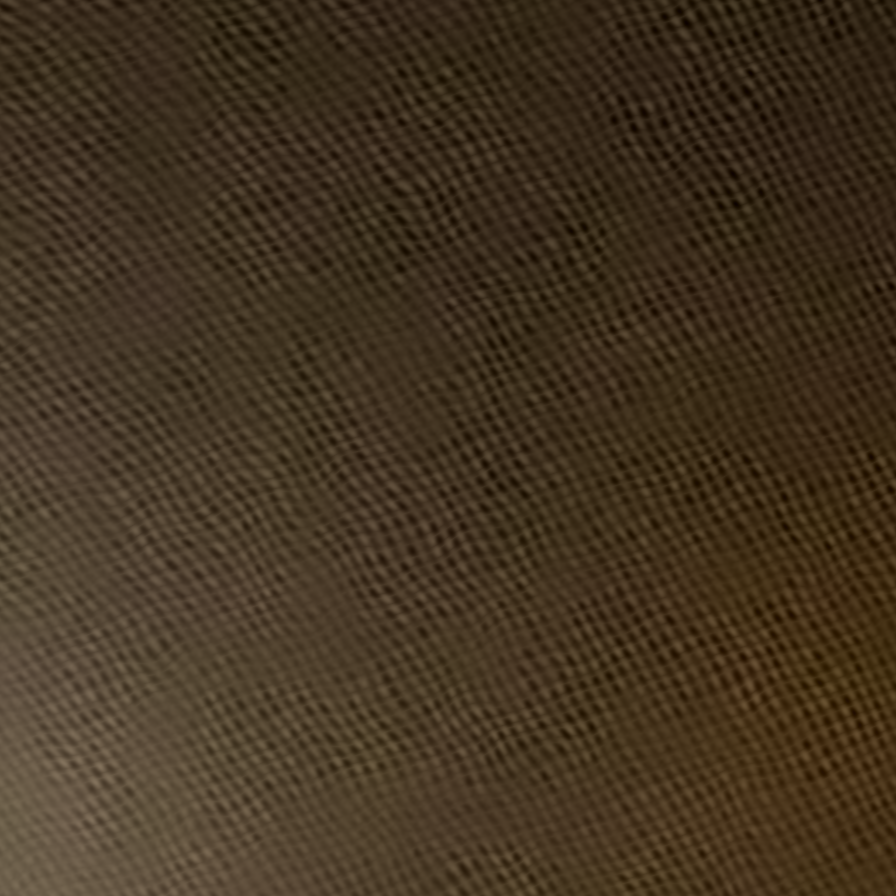
Reproduce this texture procedurally as a three.js fragment shader.

```glsl
// Dark brown twill cloth: steep diagonal wales split into small stitches.
// A bent two-axis lattice holds raised strands and dark gaps, each varied
// by hash; smooth noise adds wear, and broad gradients light the cloth.
varying vec2 vUv;

float hash(vec2 p) {
  vec3 q = fract(p.xyx * vec3(0.1031, 0.1030, 0.0973));
  q += dot(q, q.yzx + 33.33);
  return fract((q.x + q.y) * q.z);
}

float noise(vec2 p) {
  vec2 i = floor(p), f = fract(p);
  f = f * f * (3.0 - 2.0 * f);
  return mix(mix(hash(i), hash(i + vec2(1.0, 0.0)), f.x),
             mix(hash(i + vec2(0.0, 1.0)), hash(i + 1.0), f.x), f.y);
}

float fbm(vec2 p) {
  float sum = 0.0, amp = 0.5;
  for (int i = 0; i < 4; i++) {
    sum += amp * noise(p);
    p = p * 2.03 + 17.1;
    amp *= 0.5;
  }
  return sum;
}

// Lattice coordinates: x counts wales, y counts stitches along them.
vec2 weave(vec2 p) {
  float bend = 10.0 * (1.0 - p.x) * (1.0 - p.x) * p.y;
  vec2 q = vec2(58.0 * p.x + 34.0 * p.y + bend, 60.0 * p.y - 20.0 * p.x);
  vec2 wobble = vec2(noise(p * 19.0 + 3.0), noise(p * 23.0 + 40.0)) - 0.5;
  return q + wobble * vec2(0.55, 0.9) + 100.0;
}

// Soft bump in every cell, zero at the cell edge, with random strength.
float bump(vec2 q, float seed) {
  vec2 c = cos(3.14159 * (fract(q) - 0.5));
  return c.x * c.x * c.y * (0.45 + 1.1 * hash(floor(q) + seed));
}

// Broad light: pale lower left, dark top, amber lower right.
vec3 clothLight(vec2 p) {
  vec3 bottom = mix(vec3(0.35, 0.295, 0.225), vec3(0.265, 0.19, 0.095), p.x);
  vec3 top = mix(vec3(0.225, 0.175, 0.11), vec3(0.185, 0.135, 0.075), p.x);
  vec3 light = mix(bottom, top, smoothstep(-0.1, 1.0, p.y));
  float corner = length(p * vec2(1.0, 0.8));
  light += vec3(0.085, 0.085, 0.075) * exp(-corner * corner * 12.0);
  vec2 glow = (p - vec2(0.9, 0.28)) * vec2(1.0, 0.8);
  light += vec3(0.02, 0.006, -0.018) * exp(-dot(glow, glow) * 22.0);
  vec2 haze = p - vec2(0.08, 0.62);
  light += vec3(0.018, 0.016, 0.022) * exp(-dot(haze, haze) * 10.0);
  return light;
}

void main() {
  vec2 p = vUv;
  vec2 q = weave(p);

  // Raised strands, gaps beside them and the continuous wale ridge.
  float strand = bump(q, 5.0);
  float gap = bump(q + vec2(0.5, 0.35), 71.0);
  float ridge = -cos(6.28318 * q.x);
  float relief = 0.062 * strand - 0.072 * gap + 0.009 * ridge;

  // Worn patches soften the weave; the right side is crisper.
  float wear = smoothstep(0.28, 0.62, fbm(p * 11.0 + 8.0));
  relief *= mix(0.5, 1.15, wear) * mix(0.88, 1.1, p.x);

  // Uneven dye, faint colour blotches and fine fibre grain.
  vec3 color = clothLight(p);
  color *= 0.93 + 0.15 * fbm(p * 7.0 + 31.0);
  float tint = noise(p * 12.0 + 60.0) - 0.5;
  color += tint * vec3(0.012, -0.002, 0.018);
  float grain = noise(p * 170.0) + noise(p * 260.0 + 9.0) - 1.0;

  color += relief * vec3(1.0, 0.96, 0.86);
  color += grain * vec3(0.017, 0.016, 0.014);
  gl_FragColor = vec4(clamp(color, 0.0, 1.0), 1.0);
}
```
